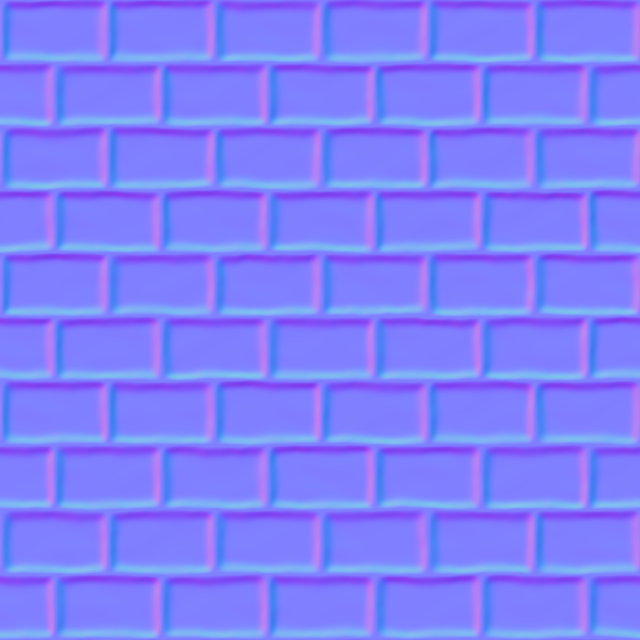
This texture map is drawn by a three.js fragment shader. Its source:

```glsl
// Tangent-space normal map of a running-bond brick wall with worn edges.
// Each brick is a height field built from four soft, wavy edge ramps;
// its finite-difference slope is encoded as a colour.
varying vec2 vUv;

const float TAU = 6.2831853;
const vec2 BRICKS = vec2(6.0, 10.0);        // repeats across and up
const vec2 JOINT_SHIFT = vec2(0.003, 0.0033);
const float COURSE_DRIFT = 0.0022;          // slow change of course height
const float COURSE_SAG = 0.0007;            // gentle bending of the bed joints
const float BEVEL = 0.0096;                 // reach of an edge ramp
const float BEVEL_SPREAD = 0.25;            // softness change between edges
const float BEVEL_PATCH = 0.10;             // softness change along an edge
const float DEPTH = 0.0058;                 // brick height above the mortar
const float WEAR_BED = 0.0009;              // waviness of top and bottom edges
const float WEAR_SIDE = 0.0005;             // waviness of left and right edges
const float SLANT = 0.016;                  // largest lean of an edge
const float CHIP_SHARE = 0.08;              // share of heavily worn edges
const float STREAK = 0.00016;               // faint relief of the faces
const float STEP = 0.0014;                  // slope sampling distance

float hash(vec2 p) {
  return fract(sin(dot(p, vec2(127.1, 311.7))) * 43758.5);
}

// Layered sines along an edge, from -1 to 1
float waves(float t, float phase) {
  return 0.55 * sin(48.0 * t + phase)
       + 0.30 * sin(115.0 * t + 2.3 * phase)
       + 0.15 * sin(230.0 * t + 4.1 * phase);
}

// Ramp from 0 at the joint centre to 1 on the face, with a long soft tail;
// dist is measured from the joint, along runs from the edge middle
float edgeRamp(float dist, float along, vec2 id, float side, float wear) {
  vec2 key = id + vec2(side * 13.0, side * 7.0);
  float phase = TAU * hash(key);
  float chipped = step(1.0 - CHIP_SHARE, hash(key + 9.1));
  float inset = wear * (1.0 + chipped) * (1.0 + waves(along, phase));
  inset += max(0.0, SLANT * (hash(key + 5.3) - 0.5) * along * 2.0);
  float soft = BEVEL * (1.0 + BEVEL_SPREAD * (hash(key + 3.7) - 0.5)
                            + BEVEL_PATCH * sin(62.0 * along - 3.0 * phase));
  float x = max(dist - inset, 0.0) / soft;
  return 1.0 - exp(-x * x);
}

// Wrapping relief of gentle, mostly horizontal streaks
float streaks(vec2 uv) {
  float bend = 1.5 * sin(TAU * (5.0 * uv.x + 2.0 * uv.y));
  return 0.6 * sin(TAU * (2.0 * uv.x + 13.0 * uv.y) + bend)
       + 0.4 * sin(TAU * (5.0 * uv.x - 21.0 * uv.y) - bend);
}

// Wrapping displacement that keeps the courses from being ruler straight
float courseOffset(vec2 uv) {
  return COURSE_DRIFT * cos(TAU * (uv.y + 0.05))
       + COURSE_SAG * sin(TAU * (3.0 * uv.x + 4.0 * uv.y))
       + COURSE_SAG * sin(TAU * (5.0 * uv.x - 3.0 * uv.y) + 1.0);
}

float wallHeight(vec2 uv) {
  // Running bond: every other course moves by half a brick
  vec2 grid = (uv - JOINT_SHIFT + vec2(0.0, courseOffset(uv))) * BRICKS;
  float course = floor(grid.y);
  grid.x += 0.5 * (1.0 - mod(course, 2.0));
  vec2 id = mod(floor(grid), BRICKS);

  vec2 size = 1.0 / BRICKS;
  vec2 p = fract(grid) * size;
  vec2 mid = p - 0.5 * size;

  float face = edgeRamp(p.x, mid.y, id, 1.0, WEAR_SIDE)
             * edgeRamp(size.x - p.x, mid.y, id, 2.0, WEAR_SIDE)
             * edgeRamp(p.y, mid.x, id, 3.0, WEAR_BED)
             * edgeRamp(size.y - p.y, mid.x, id, 4.0, WEAR_BED);
  return DEPTH * face + STREAK * streaks(uv);
}

void main() {
  // Central differences give the slope
  vec2 e = vec2(STEP, 0.0);
  vec2 slope = vec2(wallHeight(vUv + e.xy) - wallHeight(vUv - e.xy),
                    wallHeight(vUv + e.yx) - wallHeight(vUv - e.yx)) / (2.0 * STEP);

  // Green points down the wall, red points right
  vec3 normal = normalize(vec3(-slope.x, slope.y, 1.0));
  gl_FragColor = vec4(0.5 + 0.5 * normal, 1.0);
}
```
